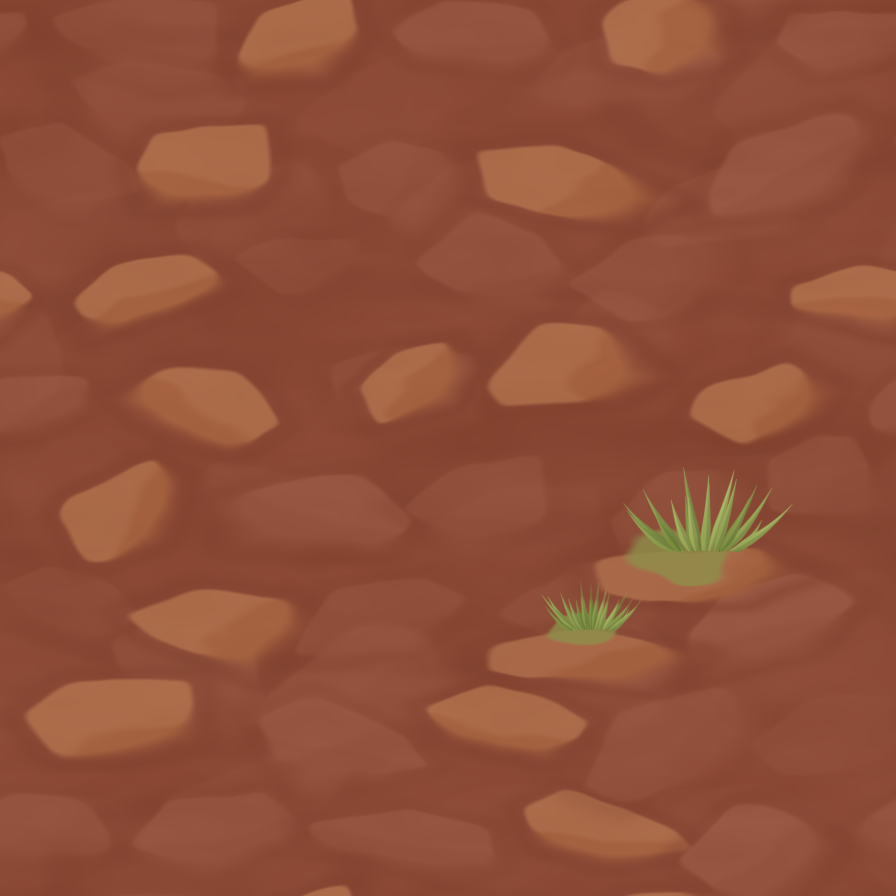
Reproduce this texture procedurally as a WebGL 1 fragment shader.

```glsl
precision highp float;
uniform vec2 u_resolution;

#define SLAB_GRID vec2(4.0, 6.0)
#define STONE_GRID vec2(5.0, 8.0)
#define TAN_SHARE 0.47
#define EDGE_WOBBLE 0.016
#define BRUSH_CONTRAST 0.022
#define BLADES 17
#define CLAY vec3(0.545, 0.287, 0.208)
#define CRACK vec3(0.505, 0.258, 0.184)
#define MAUVE vec3(0.605, 0.355, 0.275)
#define TAN vec3(0.685, 0.440, 0.305)
#define OCHRE vec3(0.645, 0.380, 0.245)

float hash(vec2 p) {
  vec3 q = fract(vec3(p.xyx) * 0.1031);
  q += dot(q, q.yzx + 33.33);
  return fract((q.x + q.y) * q.z);
}

// Value noise that wraps over the canvas; cells must be whole numbers
float noise(vec2 uv, vec2 cells) {
  vec2 p = uv * cells;
  vec2 i = floor(p);
  vec2 f = fract(p);
  f = f * f * (3.0 - 2.0 * f);
  vec2 a = mod(i, cells);
  vec2 b = mod(i + 1.0, cells);
  return mix(mix(hash(a), hash(vec2(b.x, a.y)), f.x),
             mix(hash(vec2(a.x, b.y)), hash(b), f.x), f.y);
}

// Irregular six-sided stone with slightly rounded corners, of radius near 1
float stoneDistance(vec2 q, vec2 id) {
  float sum = 0.0;
  for (int i = 0; i < 6; i++) {
    float k = float(i);
    float angle = (k + 0.65 * hash(id + k * 7.3)) * 1.0472;
    float reach = mix(0.68, 1.0, hash(id + k * 3.7 + 51.0));
    float side = dot(q, vec2(cos(angle), sin(angle))) - reach;
    sum += exp(16.0 * min(side, 4.0));
  }
  return log(sum) / 16.0;
}

// One painted stone: crisp on its lit side, fading into clay on the other
vec3 paintStone(vec3 color, vec2 q, vec2 id, vec3 light, vec3 shade, float opacity, float grain) {
  float d = stoneDistance(q, id);
  float fadeAngle = mix(-2.3, -0.1, hash(id + 17.0));
  vec2 fadeDir = vec2(cos(fadeAngle), sin(fadeAngle));
  float softness = mix(0.04, 0.55, smoothstep(0.0, 0.9, dot(q, fadeDir)));
  float cover = 1.0 - smoothstep(-softness, 0.05, d);
  float rim = exp(-pow((d - 0.16) / 0.16, 2.0));
  float facet = smoothstep(-0.12, 0.12, dot(q, fadeDir) - 0.15 + 0.7 * (grain - 0.5));
  color = mix(color, CRACK, 0.55 * rim * opacity);
  vec3 face = mix(light, shade, 0.25 + 0.7 * facet);
  return mix(color, face, cover * opacity);
}

// Staggered rows of scattered stones
vec3 paintLayer(vec3 color, vec2 uv, vec2 grid, float seed, bool isStone, float grain) {
  vec2 home = floor(uv * grid);
  for (int j = -1; j <= 1; j++) {
    for (int i = -1; i <= 1; i++) {
      vec2 cell = home + vec2(float(i), float(j));
      vec2 id = mod(cell, grid) + seed;
      vec2 jitter = vec2(hash(id + 5.0), hash(id + 9.0)) - 0.5;
      float stagger = 0.5 * mod(cell.y, 2.0) - 0.25;
      vec2 center = (cell + 0.5 + vec2(stagger, 0.0) + jitter * vec2(0.25, 0.4)) / grid;
      float tilt = mix(-0.2, 0.4, hash(id + 23.0));
      float c = cos(tilt);
      float s = sin(tilt);
      vec2 p = uv - center;
      p = vec2(c * p.x + s * p.y, c * p.y - s * p.x);
      vec2 halfSize = mix(vec2(0.38, 0.30), vec2(0.56, 0.46), vec2(hash(id + 31.0), hash(id + 37.0))) / grid;
      float kind = hash(id + 41.0);
      bool isTan = isStone && kind < TAN_SHARE;
      vec3 light = isTan ? TAN : MAUVE;
      vec3 shade = isTan ? OCHRE : mix(CLAY, MAUVE, 0.6);
      float opacity = isTan ? 0.95 : mix(0.15, 0.8, hash(id + 43.0));
      if (!isStone) opacity *= 0.6;
      color = paintStone(color, p / halfSize, id, light, shade, opacity, grain);
    }
  }
  return color;
}

// Fan of tapered blades over a mossy root; p is in tuft heights
vec3 paintTuft(vec3 color, vec2 p, float seed, float pixel, float grain) {
  float moss = length((p - vec2(-0.1, -0.1)) / vec2(0.55, 0.26)) + 1.5 * (grain - 0.5);
  color = mix(color, vec3(0.56, 0.56, 0.29), 0.8 * (1.0 - smoothstep(0.75, 1.0, moss)));
  for (int i = 0; i < BLADES; i++) {
    vec2 id = vec2(float(i), seed);
    float spread = 2.0 * fract(float(i) * 0.618 + 0.5) - 1.0;
    float lean = 1.2 * spread + 0.3 * (hash(id) - 0.5);
    float reach = mix(0.5, 1.0, hash(id + 3.0)) * (1.0 - 0.2 * abs(spread));
    vec2 dir = vec2(sin(lean), cos(lean));
    vec2 q = p - vec2(0.36 * spread, -0.05);
    float t = dot(q, dir) / reach;
    float across = dot(q, vec2(dir.y, -dir.x)) + 0.16 * lean * t * t;
    float width = 0.065 * (1.0 - t) * smoothstep(-0.15, 0.35, t);
    float cover = smoothstep(-pixel, pixel, width - abs(across)) * step(0.0, t) * step(t, 1.0);
    vec3 green = mix(vec3(0.43, 0.51, 0.21), vec3(0.72, 0.77, 0.44), 0.6 * hash(id + 7.0) + 0.4 * t);
    green *= 1.0 - 0.14 * smoothstep(-pixel, pixel, across);
    color = mix(color, green, cover);
  }
  return color;
}

void main() {
  vec2 uv = gl_FragCoord.xy / u_resolution;
  float pixel = 1.0 / min(u_resolution.x, u_resolution.y);
  vec2 wobble = vec2(noise(uv, vec2(9.0, 12.0)), noise(uv + 0.37, vec2(8.0, 11.0))) - 0.5;
  wobble += 0.25 * (vec2(noise(uv, vec2(34.0, 41.0)), noise(uv + 0.61, vec2(31.0, 47.0))) - 0.5);
  vec2 painted = uv + EDGE_WOBBLE * wobble;
  float grain = 0.6 * noise(painted, vec2(11.0, 26.0)) + 0.4 * noise(painted + 0.23, vec2(24.0, 58.0));

  // Clay ground with long winding cracks
  float ridge = abs(noise(painted + 0.11, vec2(3.0, 7.0)) - 0.5);
  vec3 color = mix(CLAY, CRACK, 0.6 * (1.0 - smoothstep(0.02, 0.14, ridge)));
  color = paintLayer(color, painted, SLAB_GRID, 71.0, false, grain);
  color = paintLayer(color, painted, STONE_GRID, 137.0, true, grain);

  // Broad brush marks
  color += BRUSH_CONTRAST * (grain - 0.5) + 0.012 * (noise(painted, vec2(5.0, 9.0)) - 0.5);

  // Two tufts, each on a flat ledge
  for (int i = 0; i < 2; i++) {
    float k = float(i);
    vec2 root = mix(vec2(0.66, 0.30), vec2(0.785, 0.39), k);
    float height = mix(0.066, 0.102, k);
    vec2 ledge = (painted - root - vec2(0.0, -0.03)) / vec2(0.13, 0.036);
    color = paintStone(color, ledge, vec2(211.0 + k, 19.0), TAN, OCHRE, 0.9, grain);
    color = paintTuft(color, (uv - root) / height, 61.0 + k, pixel / height, grain);
  }
  gl_FragColor = vec4(color, 1.0);
}
```
